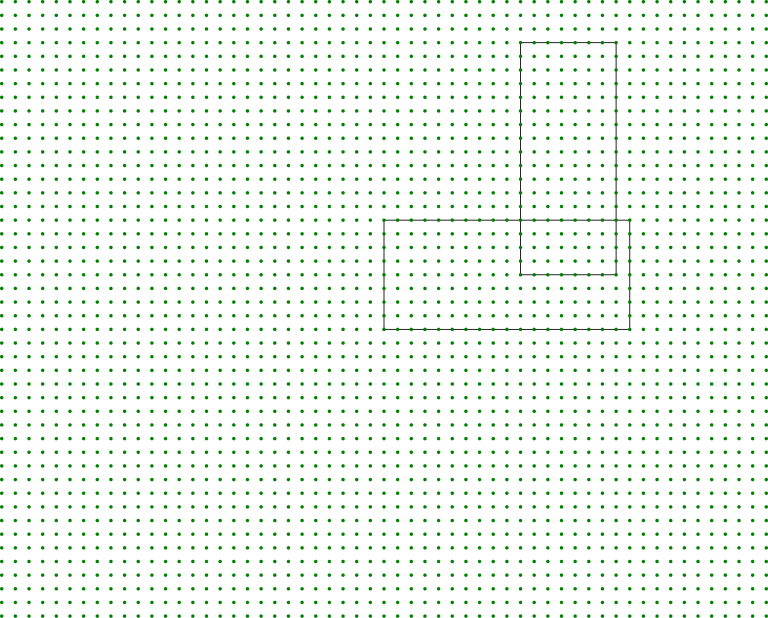
Write a Shadertoy shader that draws this pattern.

```glsl
// Share of a pixel-wide window at distance d that lies within a stroke
float strokeCoverage(float d, float halfWidth, float pixel) {
    float h = 0.5 * pixel;
    return clamp((min(d + h, halfWidth) - max(d - h, -halfWidth)) / pixel, 0.0, 1.0);
}

// Outline of a box whose corners sit on grid nodes
float boxOutline(vec2 p, vec2 nodeMin, vec2 nodeMax, float pixel) {
    vec2 center = 8.0 * (nodeMin + nodeMax) + 2.0;
    vec2 q = abs(p - center) - 8.0 * (nodeMax - nodeMin);
    return strokeCoverage(max(q.x, q.y), 0.5, pixel);
}

void mainImage(out vec4 fragColor, in vec2 fragCoord) {
    // The canvas is 900 units wide, measured down from the top left
    float pixel = 900.0 / iResolution.x;
    vec2 p = vec2(fragCoord.x, iResolution.y - fragCoord.y) * pixel;
    vec3 color = vec3(1.0);

    // Two overlapping rectangles
    float wide = boxOutline(p, vec2(28.0, 16.0), vec2(46.0, 24.0), pixel);
    float tall = boxOutline(p, vec2(38.0, 3.0), vec2(45.0, 20.0), pixel);
    color *= 1.0 - max(wide, tall);

    // Grid of round dots, 16 units apart
    vec2 cell = mod(p + 6.0, 16.0) - 8.0;
    float dotMask = clamp(0.5 + (2.0 - length(cell)) / pixel, 0.0, 1.0);
    color = mix(color, vec3(0.0, 0.5, 0.0), dotMask);

    fragColor = vec4(color, 1.0);
}
```
